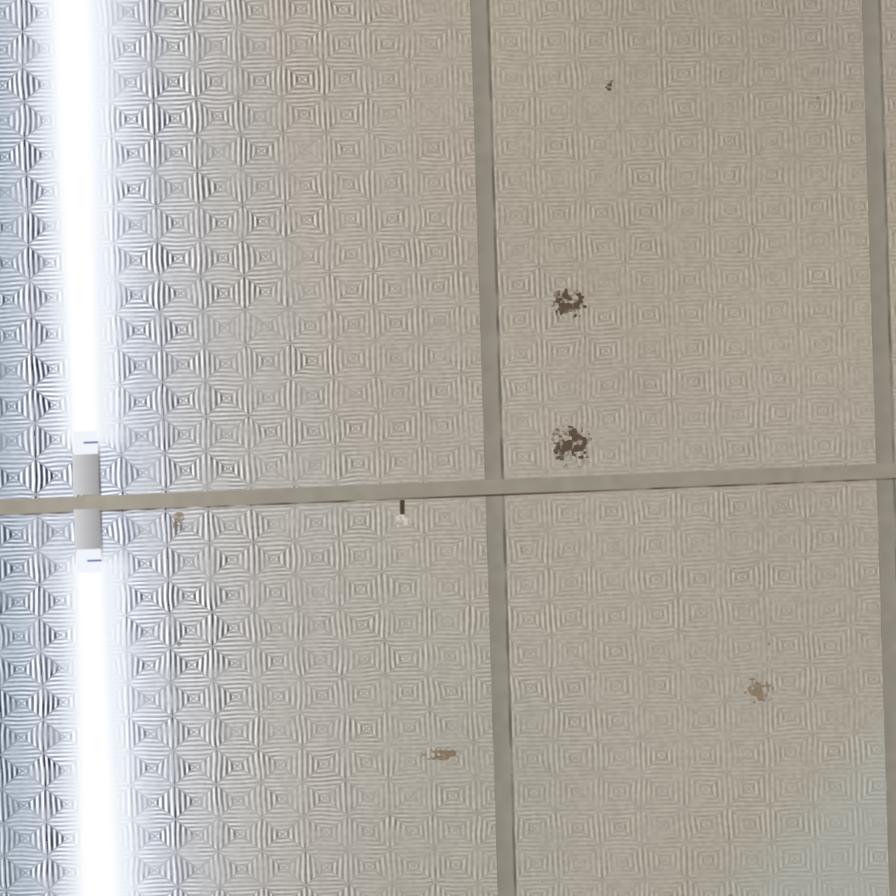
This texture is drawn by a three.js fragment shader. Its source:

```glsl
// Embossed ceiling panels of nested squares, with grey dividers, a bright tube lamp and stains.
varying vec2 vUv;

const vec3 WARM = vec3(0.662, 0.626, 0.570);
const vec3 OLIVE = vec3(0.655, 0.632, 0.582);
const vec3 NEUTRAL = vec3(0.735, 0.725, 0.712);
const vec3 COOL = vec3(0.815, 0.840, 0.890);
const vec3 BAR = vec3(0.560, 0.537, 0.490);
const vec3 SOOT = vec3(0.310, 0.255, 0.205);
const vec3 RUST = vec3(0.480, 0.400, 0.300);
const vec3 GLARE = vec3(0.940, 0.960, 0.985);
const vec2 PITCH = vec2(0.0480, 0.0388);
const float LEAN = 0.031;
const float LAMP_X = 0.111;
const float SOFT = 0.0014;

float hash(vec2 p) {
  p = fract(p * vec2(0.1031, 0.1130));
  p += dot(p, p.yx + 33.33);
  return fract((p.x + p.y) * p.x * 57.0);
}

float noise(vec2 p) {
  vec2 i = floor(p), f = fract(p);
  f = f * f * (3.0 - 2.0 * f);
  vec2 e = vec2(1.0, 0.0);
  return mix(mix(hash(i), hash(i + e), f.x),
             mix(hash(i + e.yx), hash(i + e.xx), f.x), f.y);
}

// Coverage of a band or box, from its offset and half size
float band(float d, float halfWidth) {
  return 1.0 - smoothstep(halfWidth - SOFT, halfWidth + SOFT, abs(d));
}
float box(vec2 p, vec2 centre, vec2 halfSize) {
  return band(p.x - centre.x, halfSize.x) * band(p.y - centre.y, halfSize.y);
}

// Broken blot made of noise inside an ellipse
float blot(vec2 p, vec2 centre, vec2 radius) {
  float r = length((p - centre) / radius);
  float grain = 0.55 * noise(p * 190.0) + 0.45 * noise(p * 380.0);
  return smoothstep(0.30, 0.66, grain + 0.14 - 0.42 * r * r);
}

// Position of the k-th upright divider
float dividerX(float k) {
  return 0.115 + 0.4565 * k - 0.0065 * k * k;
}

// Relief of nested squares; near strengthens the upright ribs and shades them
float emboss(vec2 grid, float near) {
  vec2 c = fract(grid) * 2.0 - 1.0;
  vec2 a = abs(c);
  float side = smoothstep(-0.10, 0.10, a.x - a.y);
  float rings = -cos(6.2832 * 4.0 * max(a.x, a.y));
  float seam = 1.0 - smoothstep(0.03, 0.14, abs(a.x - a.y));
  float worn = 0.25 + 1.5 * noise(grid * vec2(3.0, 2.5));
  float relief = mix(mix(0.60, 0.50, near), 1.15, side) * rings * worn;
  relief *= 1.0 - 0.75 * seam;
  relief += near * side * (0.40 * sign(c.x) - 0.45) * (0.5 + worn * 0.5);
  return relief * (0.75 + 0.5 * hash(floor(grid) + 40.0)) - 0.25 * seam;
}

void main() {
  vec2 p = vUv;
  float x = p.x + LEAN * p.y;
  float rise = p.y - (0.434 + 0.041 * p.x);
  float lampGap = x - LAMP_X;
  float far = abs(lampGap);
  float near = exp(-far / 0.17);

  // Panel light, from warm on the right to cool beside the lamp
  vec3 col = mix(OLIVE, WARM, smoothstep(0.15, 0.75, p.y));
  col *= 1.0 - 0.05 * smoothstep(0.5, 1.0, p.x) * smoothstep(0.6, 1.0, p.y);
  float reach = mix(0.100, 0.065, smoothstep(0.55, 1.0, p.y));
  col = mix(col, NEUTRAL, 0.95 * exp(-far * far / reach));
  col = mix(col, COOL, exp(-far * far / 0.014));
  col *= mix(vec3(0.91, 0.95, 0.985), vec3(1.0), smoothstep(-0.09, -0.05, lampGap));
  col += 0.02 * (noise(p * 7.0) - 0.5) + 0.045 * (noise(p * vec2(210.0, 260.0)) - 0.5);
  float damp = smoothstep(0.0, 0.12, p.x - p.y - 0.76);
  col = mix(col, vec3(0.66, 0.67, 0.645), 0.6 * damp);

  // Embossed cells, counted from the dividers; rows level out away from the bar
  float right = step(dividerX(1.0), x);
  float start = dividerX(1.0) + mix(-0.031, 0.0105, right);
  float level = 0.041 * (p.x - 0.5) * min(abs(rise) * 1.3, 0.8);
  vec2 grid = vec2(x - start, abs(rise + level) - 0.0125) / PITCH;
  grid.y = rise < 0.0 ? -grid.y - 20.0 : grid.y;
  grid += 0.06 * (vec2(noise(p * 45.0), noise(p * 45.0 + 70.0)) - 0.5);
  float depth = 0.034 + 0.23 * near * (0.85 + 0.3 * noise(p * 9.0));
  col += depth * vec3(1.0, 1.0, 0.96) * emboss(grid, near);

  // Stains, chips and small specks
  col = mix(col, SOOT, 0.85 * blot(p, vec2(0.636, 0.661), vec2(0.020, 0.017)));
  col = mix(col, SOOT, 0.85 * blot(p, vec2(0.638, 0.503), vec2(0.022, 0.024)));
  col = mix(col, RUST, 0.65 * blot(p, vec2(0.848, 0.229), vec2(0.017, 0.015)));
  col = mix(col, RUST, 0.75 * blot(p, vec2(0.495, 0.158), vec2(0.025, 0.007)));
  col = mix(col, SOOT, 0.80 * blot(p, vec2(0.681, 0.905), vec2(0.006, 0.007)));
  for (int i = 0; i < 6; i++) {
    vec2 seed = vec2(float(i) * 7.0 + 3.0, 11.0);
    vec2 spot = vec2(0.2 + 0.78 * hash(seed), hash(seed + 19.0));
    float size = 0.0015 * hash(seed + 31.0);
    col = mix(col, RUST, 0.5 * (1.0 - smoothstep(size, size + 0.002, length(p - spot))));
  }
  col = mix(col, vec3(0.80, 0.78, 0.75), blot(p, vec2(0.448, 0.422), vec2(0.008, 0.015)));
  col = mix(col, SOOT, box(p, vec2(0.449, 0.434), vec2(0.0025, 0.008)));
  col = mix(col, RUST, 0.6 * blot(p, vec2(0.199, 0.418), vec2(0.009, 0.016)));

  // Upright dividers, then the level one on top
  vec3 bar = BAR + 0.08 * near + 0.03 * (noise(p * 90.0) - 0.5);
  for (int k = 0; k < 3; k++) {
    float d = x - dividerX(float(k));
    float shade = 0.3 + 0.6 * noise(p * vec2(9.0, 50.0));
    col = mix(col, bar * 0.66, shade * band(d - 0.0015, 0.0105));
    col = mix(col, bar * (1.0 + 3.0 * d), band(d, 0.0088));
  }
  float grime = 0.2 + 0.7 * noise(p * vec2(60.0, 9.0));
  col = mix(col, SOOT, grime * band(rise + 0.0085, 0.0018));
  col = mix(col, bar * 1.04, band(rise, 0.0082));

  // Lamp glow, tube, end caps and blue rings
  float gap = abs(rise - 0.002);
  float lit = smoothstep(0.045, 0.075, gap);
  float spread = mix(0.021, 0.030, smoothstep(0.1, 0.5, gap));
  float halo = spread + (lampGap > 0.0 ? 0.026 : 0.010);
  col = mix(col, GLARE, lit * exp(-pow(far / halo, 4.0)));
  col = mix(col, vec3(1.0), lit * (1.0 - smoothstep(spread * 0.4, spread, far)));
  float cap = band(lampGap + 0.001, 0.0145) * band(gap - 0.031, 0.023);
  col = mix(col, vec3(0.73, 0.73, 0.74) - 7.0 * lampGap, cap);
  col = mix(col, GLARE, band(lampGap, 0.0135) * band(gap - 0.066, 0.013));
  float ring = band(lampGap - 0.006, 0.008) * band(gap - 0.066, 0.001);
  col = mix(col, vec3(0.38, 0.40, 0.62), 0.8 * ring);

  gl_FragColor = vec4(clamp(col, 0.0, 1.0), 1.0);
}
```
